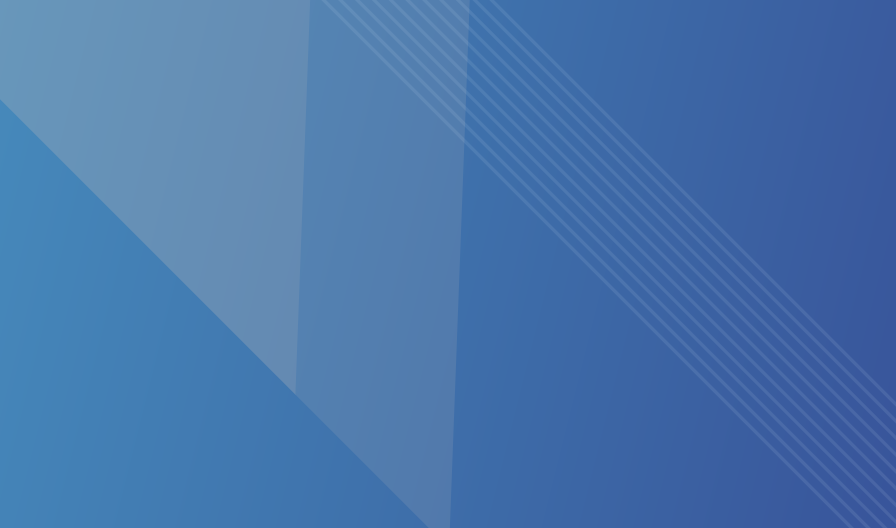
This background is drawn by a WebGL 2 fragment shader. Its source:

```glsl
#version 300 es
precision highp float;
// Blue gradient with translucent slanted panels and a band of diagonal stripes.

uniform vec2 u_resolution;
out vec4 outColor;

const vec3 SKY_BLUE = vec3(0.275, 0.540, 0.735);
const vec3 MID_BLUE = vec3(0.245, 0.440, 0.670);
const vec3 INDIGO = vec3(0.220, 0.330, 0.605);
const vec3 PANEL_TINT = vec3(0.71, 0.71, 0.725);
const vec3 STRIPE_TINT = vec3(0.80, 0.88, 0.95);

// Coverage of a shape from its signed distance (negative inside).
float coverage(float dist, float pixel) {
  return clamp(0.5 - dist / pixel, 0.0, 1.0);
}

vec3 threeStopGradient(vec3 a, vec3 b, vec3 c, float t) {
  return t < 0.5 ? mix(a, b, t * 2.0) : mix(b, c, t * 2.0 - 1.0);
}

// Signed distance to the half plane left of x = foot + lean * y.
float slantedEdge(vec2 p, float foot, float lean) {
  return (p.x - foot - lean * p.y) / sqrt(1.0 + lean * lean);
}

// Panel above the falling diagonal and left of a slanted edge.
float panel(vec2 p, float foot, float lean, float diagonal, float pixel) {
  float belowDiagonal = (diagonal - p.x - p.y) * inversesqrt(2.0);
  return coverage(max(belowDiagonal, slantedEdge(p, foot, lean)), pixel);
}

// Limited repeat of falling 45 degree stripes, measured along x.
float stripes(vec2 p, float first, float spacing, float count, float halfWidth, float pixel) {
  float along = p.x + p.y - first;
  float index = clamp(round(along / spacing), 0.0, count - 1.0);
  float dist = abs(along - index * spacing) * inversesqrt(2.0);
  return coverage(dist - halfWidth, pixel);
}

void main() {
  // Canvas heights are the unit, with the origin at the lower left.
  vec2 p = gl_FragCoord.xy / u_resolution.y;
  float pixel = 1.0 / u_resolution.y;
  float aspect = u_resolution.x / u_resolution.y;

  // Tilted background gradient
  float tilt = 0.25;
  float t = (p.x + tilt * (1.0 - p.y)) / (aspect + tilt);
  vec3 color = threeStopGradient(SKY_BLUE, MID_BLUE, INDIGO, t);

  // Two overlapping translucent panels
  float wide = panel(p, 0.852, 0.0376, 0.812, pixel);
  float narrow = panel(p, 0.550, 0.0374, 0.812, pixel);
  color = mix(color, PANEL_TINT, 0.165 * wide);
  color = mix(color, PANEL_TINT, 0.165 * narrow);

  // Diagonal stripe band
  float band = stripes(p, 1.613, 0.0318, 11.0, 0.0031, pixel);
  color = mix(color, STRIPE_TINT, 0.11 * band);

  outColor = vec4(color, 1.0);
}
```
